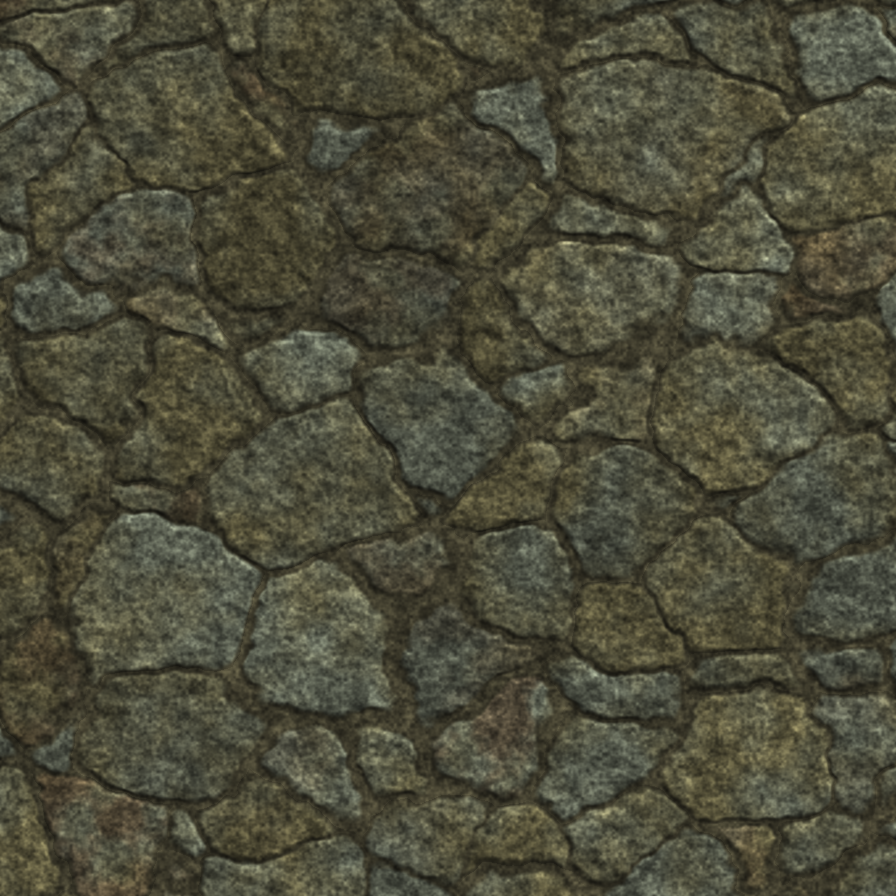
Give the GLSL for this texture, as a WebGL 2 fragment shader.

```glsl
#version 300 es
precision highp float;
// Rough fieldstone wall: irregular olive and grey stones set tightly in dark earthy mortar.
uniform vec2 u_resolution;
out vec4 fragColor;

vec3 hash3(vec2 p) {
    vec3 q = fract(p.xyx * vec3(0.1031, 0.1030, 0.0973));
    q += dot(q, q.yxz + 33.33);
    return fract((q.xxy + q.yzz) * q.zyx);
}

float noise(vec2 p) {
    vec2 i = floor(p), f = fract(p);
    f = f * f * (3.0 - 2.0 * f);
    return mix(mix(hash3(i).x, hash3(i + vec2(1, 0)).x, f.x),
               mix(hash3(i + vec2(0, 1)).x, hash3(i + vec2(1, 1)).x, f.x), f.y);
}

float fbm(vec2 p) {
    float sum = 0.0, amp = 0.5;
    for (int i = 0; i < 4; i++) {
        sum += amp * noise(p);
        p = mat2(1.6, 1.2, -1.2, 1.6) * p + 7.3;
        amp *= 0.5;
    }
    return sum / 0.9375;
}

vec2 wobble(vec2 p) {
    return vec2(noise(p), noise(p + 41.7)) - 0.5;
}

// Stone centre in xy, size weight in z.
vec3 stoneSite(vec2 cell) {
    vec3 h = hash3(cell + 19.0);
    return vec3(cell + 0.1 + 0.8 * h.xy, 0.8 * h.z * h.z);
}

// Weighted Voronoi cells: rounded distance inside the stone outline, and the stone's site.
float stoneDistance(vec2 p, out vec2 site) {
    vec2 q = p * vec2(8.0, 9.8) + 3.0;
    q += 0.45 * wobble(q * 1.2) + 0.16 * wobble(q * 4.0) + 0.06 * wobble(q * 11.0);
    vec2 base = floor(q);
    float nearest = 1e3;
    for (int y = -2; y <= 2; y++)
    for (int x = -2; x <= 2; x++) {
        vec3 s = stoneSite(base + vec2(x, y));
        float power = dot(q - s.xy, q - s.xy) - s.z;
        if (power < nearest) {
            nearest = power;
            site = s.xy;
        }
    }
    float edges = 1e-9;
    for (int y = -2; y <= 2; y++)
    for (int x = -2; x <= 2; x++) {
        vec3 s = stoneSite(base + vec2(x, y));
        float gap = length(s.xy - site);
        if (gap > 0.001) {
            float power = dot(q - s.xy, q - s.xy) - s.z;
            edges += exp(-22.0 * (power - nearest) / (2.0 * max(gap, 0.15)));
        }
    }
    float spread = hash3(floor(site * 57.0)).y;
    return -log(edges) / 22.0 - mix(0.01, 0.085, spread * spread);
}

float wallHeight(vec2 p) {
    vec2 site;
    return smoothstep(-0.01, 0.075, stoneDistance(p, site));
}

void main() {
    vec2 p = gl_FragCoord.xy / u_resolution.y;
    vec2 light = normalize(vec2(0.45, 0.9));
    vec2 site;
    float d = stoneDistance(p, site);
    float height = smoothstep(-0.01, 0.075, d);
    vec3 id = hash3(floor(site * 83.0) + 5.0);

    // Stone colour: olive to cool grey, some brown, mottled by patches
    float patches = fbm(p * 17.0 + id.xy * 20.0);
    float cool = clamp(id.x * 0.9 + 0.05 + 1.7 * (patches - 0.5), 0.0, 1.0);
    vec3 stone = mix(vec3(0.325, 0.308, 0.215), vec3(0.325, 0.342, 0.292), cool);
    float rust = smoothstep(0.7, 1.0, id.y) * smoothstep(0.35, 0.65, fbm(p * 23.0 + 8.0));
    stone = mix(stone, vec3(0.29, 0.235, 0.17), 0.65 * rust);
    stone *= 0.86 + 0.25 * id.z;

    // Mortar blends in at the outline
    vec3 mortar = vec3(0.265, 0.252, 0.187) * (0.85 + 0.3 * fbm(p * 30.0));
    vec3 color = mix(mortar, stone, smoothstep(-0.02, 0.04, d));

    // Lit upper rims, shaded lower rims and cast shadow
    float rim = height - wallHeight(p + light * 0.0035);
    float shadow = max(wallHeight(p + light * 0.009) - height, 0.0);
    color *= 1.0 + 0.42 * rim - 0.18 * shadow;
    float crevice = (d + 0.015) / 0.03;
    color *= 1.0 - 0.15 * exp(-crevice * crevice);

    // Chipped surface relief, mottling and fine grain
    vec2 chips = p * vec2(42.0, 58.0);
    float relief = fbm(chips) - fbm(chips + light * 0.24);
    color *= 1.0 + relief * mix(0.6, 1.25, height);
    color *= 1.0 + 0.75 * (fbm(p * 65.0 + 3.0) - 0.5);
    color *= 1.0 + 0.46 * (noise(p * 215.0) - 0.5) + 0.32 * (noise(p * 340.0 + 9.0) - 0.5);

    fragColor = vec4(clamp(color, 0.0, 1.0), 1.0);
}
```
